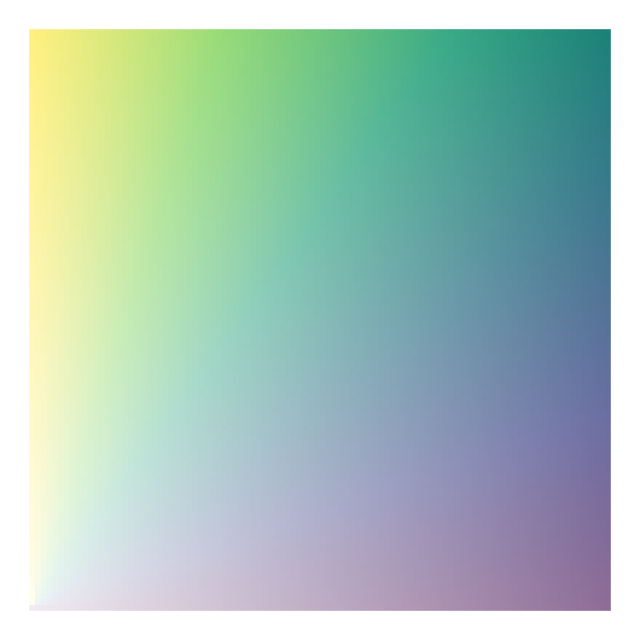
This background is drawn by a Shadertoy shader. Its source:

```glsl
// A square two-way colour chart on white, built from a grid of flat cells.
// The angle about the lower left corner picks the hue along a six-stop ramp;
// the sum of both coordinates sets how strongly that hue tints the white.

const float MARGIN = 0.0456;      // white border, as a share of the canvas
const float CELLS = 100.0;        // cells along each side
const float TINT_BASE = 0.08;     // tint at the lower left cell
const float TINT_GAIN = 1.05;     // tint added towards the upper right
const float HALF_PI = 1.5707963;
const vec3 PAPER = vec3(1.0);

const int STOPS = 6;
const vec3 RAMP[STOPS] = vec3[STOPS](
    vec3(0.267, 0.050, 0.322),    // purple, along the bottom
    vec3(0.255, 0.267, 0.529),    // indigo
    vec3(0.215, 0.468, 0.545),    // blue teal
    vec3(0.210, 0.659, 0.518),    // sea green
    vec3(0.478, 0.820, 0.318),    // leaf green
    vec3(1.000, 0.902, 0.176));   // yellow, along the left

// Piecewise linear ramp for t in 0..1
vec3 rampColor(float t) {
    float s = clamp(t, 0.0, 1.0) * float(STOPS - 1);
    int i = min(int(s), STOPS - 2);
    return mix(RAMP[i], RAMP[i + 1], s - float(i));
}

// Cell coordinate in 0..1, blended over one pixel at the cell borders
vec2 snapToCell(vec2 p, float pixel) {
    vec2 g = p * CELLS;
    vec2 border = floor(g + 0.5);
    vec2 blend = clamp((g - border) / (pixel * CELLS) + 0.5, 0.0, 1.0);
    return clamp((border - 1.0 + blend) / (CELLS - 1.0), 0.0, 1.0);
}

vec3 chartColor(vec2 c) {
    float angle = c.x + c.y > 0.0 ? atan(c.y, c.x) : 0.0;
    float tint = TINT_BASE + TINT_GAIN * 0.5 * (c.x + c.y);
    return clamp(mix(PAPER, rampColor(angle / HALF_PI), tint), 0.0, 1.0);
}

void mainImage(out vec4 fragColor, in vec2 fragCoord) {
    // Canvas units, centred
    float side = min(iResolution.x, iResolution.y);
    vec2 centred = (fragCoord - 0.5 * iResolution.xy) / side;

    // Chart units: 0..1 inside the border
    float chartSize = 1.0 - 2.0 * MARGIN;
    vec2 p = centred / chartSize + 0.5;
    float pixel = 1.0 / (side * chartSize);

    // Smooth outer edge of the square
    vec2 inset = 0.5 - abs(p - 0.5);
    vec2 cover = clamp(inset / pixel + 0.5, 0.0, 1.0);

    vec3 color = mix(PAPER, chartColor(snapToCell(p, pixel)), cover.x * cover.y);
    fragColor = vec4(color, 1.0);
}
```
